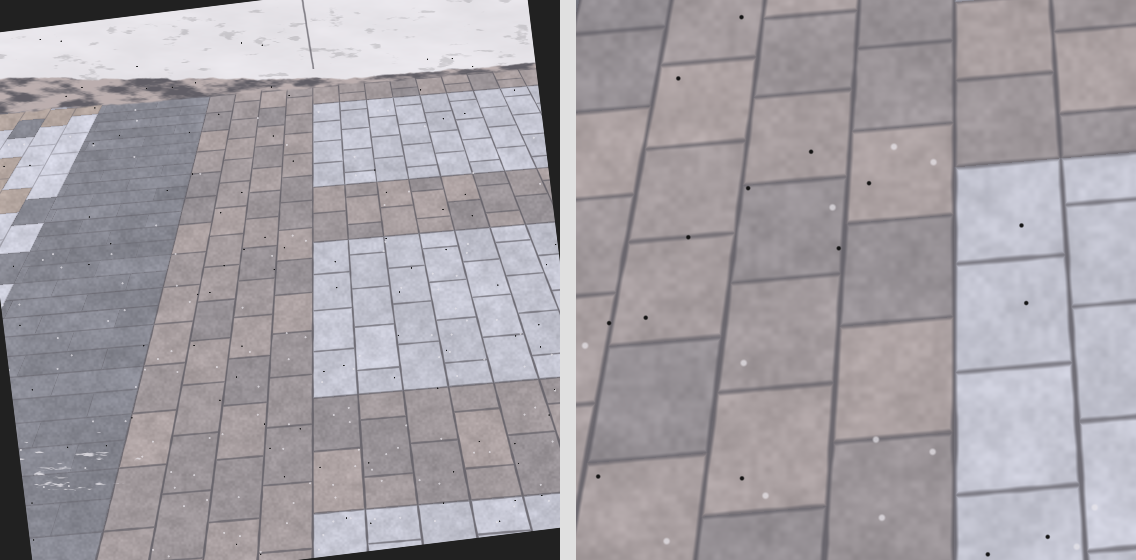
Left, the full canvas; right, a detail of the centre.
Reproduce this texture procedurally as a three.js fragment shader.

```glsl
varying vec2 vUv;

const vec3 BACKDROP = vec3(0.13);
const vec3 CONCRETE = vec3(0.91, 0.90, 0.92);
const vec3 PALE = vec3(0.77, 0.775, 0.825);
const vec3 RUST = vec3(0.69, 0.645, 0.645);
const vec3 UMBER = vec3(0.585, 0.565, 0.585);
const vec3 TAN = vec3(0.71, 0.655, 0.63);
const vec3 SLATE = vec3(0.535, 0.54, 0.58);
const vec3 JOINT = vec3(0.38, 0.37, 0.40);
const float TILT = 0.1222;         // rotation of the framed square
const float ROW_SLOPE = 0.085;     // slant of the paving rows
const float AXIS_X = 0.5586;       // column line that runs straight up
const float HORIZON = 0.573;       // distance of the horizon above the top
const float COLUMN_WIDTH = 0.0629;
const float ROW_SCALE = 18.57;
const float ROW_OFFSET = 24.46;
const float BAND_PERIOD = 6.0;     // four pale rows, then two brown rows
const float PALE_ROWS = 4.0;
const float BROWN_LEFT = -4.0;
const float SLATE_LEFT = -8.2;
const float JOINT_HALF = 0.0012;
const float SOFT = 0.0014;

float hash(vec2 p) {
  vec3 q = fract(vec3(p.xyx) * 0.1031);
  q += dot(q, q.yzx + 33.33);
  return fract((q.x + q.y) * q.z);
}

float noise(vec2 p) {
  vec2 i = floor(p), f = fract(p);
  f = f * f * (3.0 - 2.0 * f);
  return mix(mix(hash(i), hash(i + vec2(1, 0)), f.x),
             mix(hash(i + vec2(0, 1)), hash(i + vec2(1, 1)), f.x), f.y);
}

float fbm(vec2 p) {
  float sum = 0.0, gain = 0.5;
  for (int i = 0; i < 4; i++) {
    sum += gain * noise(p);
    p = p * 2.03 + 17.0;
    gain *= 0.5;
  }
  return sum;
}

float edge(float x) { return min(fract(x), 1.0 - fract(x)); }

float stroke(float d, float halfWidth) {
  return 1.0 - smoothstep(halfWidth - SOFT, halfWidth + SOFT, d);
}

// Scattered round specks, one at most per cell
float specks(vec2 p, float cells, float chance, float radius) {
  vec2 id = floor(p * cells);
  vec2 centre = 0.15 + 0.7 * vec2(hash(id + 7.1), hash(id + 41.7));
  float d = length(fract(p * cells) - centre) / cells;
  return step(hash(id + 93.0), chance) * (1.0 - smoothstep(radius * 0.5, radius * 1.4, d));
}

vec3 paving(vec2 p, float depth) {
  float u = (p.x - AXIS_X) / (COLUMN_WIDTH * depth);
  float row = ROW_OFFSET - ROW_SCALE / depth;
  float rowSize = depth * depth / ROW_SCALE;
  float colSize = COLUMN_WIDTH * depth;
  float w = JOINT_HALF * depth;

  // Staggered bricks
  float col = floor(u);
  float y = row + 0.5 * mod(col, 2.0);
  float band = mod(row, BAND_PERIOD);
  bool pale = u > 0.0 && band < PALE_ROWS;
  vec2 id = vec2(col, floor(y));
  float rnd = hash(id + (pale ? 60.0 : 20.0));
  float rowGap = edge(y) * rowSize;
  float colGap = edge(u) * colSize;
  float strength = 0.85;
  vec3 c = mix(UMBER, RUST, rnd);

  if (u > 0.0) {
    float bandGap = min(min(band, BAND_PERIOD - band), abs(band - PALE_ROWS));
    rowGap = min(rowGap, bandGap * rowSize);
    if (pale) c = PALE * (0.96 + 0.07 * rnd);
  } else if (u < SLATE_LEFT) {
    // Mixed border
    col = floor(u - SLATE_LEFT);
    y = row + 0.5 * mod(col, 2.0);
    rnd = hash(vec2(col, floor(y)) + 31.0);
    c = rnd > 0.62 ? PALE * 1.06 : (rnd > 0.38 ? TAN : SLATE);
    rowGap = edge(y) * rowSize;
    colGap = edge(u - SLATE_LEFT) * colSize;
    strength = 0.4;
  } else if (u < BROWN_LEFT) {
    // Narrow slate courses
    float course = floor(row * 2.0);
    float along = u * 0.5 + 0.5 * mod(course, 2.0);
    rnd = hash(vec2(floor(along), course));
    c = SLATE * (0.95 + 0.10 * rnd);
    rowGap = edge(row * 2.0) * rowSize * 0.5;
    colGap = min(edge(along) * 2.0 * colSize + 0.001, (BROWN_LEFT - u) * colSize);
    strength = 0.35 + 0.4 * hash(vec2(course, 5.0));
    w *= 0.8;
  }

  // Mottling, joints and pale scuffs
  c *= 0.91 + 0.18 * fbm(p * vec2(45.0, 60.0));
  c += 0.05 * (noise(p * 230.0) - 0.5);
  float ragged = w * (0.7 + 0.6 * noise(p * 70.0));
  float joint = max(stroke(colGap, ragged * 1.15), 0.8 * stroke(rowGap, ragged));
  c = mix(c, JOINT, joint * strength);
  vec2 scuff = (p - vec2(0.135, 0.18)) / vec2(0.09, 0.06);
  float wear = fbm(p * vec2(28.0, 110.0)) - 0.12 * dot(scuff, scuff);
  c = mix(c, CONCRETE, 0.8 * smoothstep(0.55, 0.66, wear));
  return mix(c, CONCRETE, 0.7 * specks(p, 34.0, 0.22 * (1.0 - p.y), 0.0019));
}

void main() {
  vec2 p = vUv;
  float down = 1.0 - p.y;
  float slanted = down + ROW_SLOPE * (p.x - AXIS_X);
  vec3 c = paving(p, max(slanted, 0.13) + HORIZON);

  // Dirty kerb and concrete slab
  float rough = 0.009 * (fbm(p * 35.0) - 0.5);
  vec3 dirt = mix(JOINT, RUST * 1.06, smoothstep(0.3, 0.62, fbm(p * vec2(25.0, 75.0))));
  c = mix(dirt, c, smoothstep(0.153, 0.158, slanted + rough));
  float slabEdge = min(0.141, 0.146 - ROW_SLOPE * (p.x - AXIS_X)) + rough;
  vec3 slab = CONCRETE * (0.96 + 0.07 * fbm(p * vec2(12.0, 35.0)));
  slab *= 1.0 - 0.12 * smoothstep(0.63, 0.75, fbm(p * vec2(30.0, 90.0)));
  float crack = abs(p.x - 0.54 - 0.16 * down + 0.3 * rough);
  slab = mix(slab, JOINT, 0.75 * stroke(crack, 0.0015) * step(down, 0.123));
  c = mix(slab, c, smoothstep(-0.002, 0.002, down - slabEdge));

  // Dark specks and tilted square frame
  c = mix(c, vec3(0.08), specks(p, 22.0, 0.2, 0.0013));
  vec2 q = mat2(cos(TILT), -sin(TILT), sin(TILT), cos(TILT)) * (p - 0.5);
  float frame = max(abs(q.x), abs(q.y)) - 0.5;
  c = mix(c, BACKDROP, smoothstep(-0.001, 0.001, frame));
  gl_FragColor = vec4(c, 1.0);
}
```
